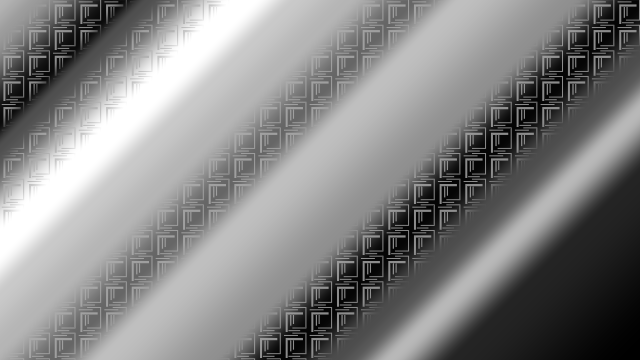
A Shadertoy shader for this background:

```glsl
// Brushed grey bands run along the diagonal, each a chain of soft tone ramps.
// Four of the bands carry a square grid of nested line brackets, built from
// box coverage in a repeated cell and faded in and out along the diagonal.

// Moves a tone towards a target while d runs from start to end.
float ramp(float tone, float target, float start, float end, float d) {
    return mix(tone, target, smoothstep(start, end, d));
}

// Soft window: rises between a and b, falls between c and e.
float window(float a, float b, float c, float e, float d) {
    return smoothstep(a, b, d) * (1.0 - smoothstep(c, e, d));
}

// Share of a pixel of the given width covered by the box lo..hi.
float box(vec2 p, vec2 lo, vec2 hi, float pixel) {
    vec2 cover = min(p + 0.5 * pixel, hi) - max(p - 0.5 * pixel, lo);
    cover = clamp(cover / pixel, 0.0, 1.0);
    return cover.x * cover.y;
}

// Tone of the bands, from the upper left corner to the lower right.
float bandTone(float d) {
    float tone = ramp(0.71, 0.60, 0.0, 0.12, d);
    tone = ramp(tone, 0.04, 0.10, 0.33, d);
    tone = ramp(tone, 0.31, 0.34, 0.41, d);
    tone = ramp(tone, 0.36, 0.41, 0.47, d);
    tone = ramp(tone, 1.00, 0.45, 0.64, d);
    tone = ramp(tone, 0.79, 0.71, 0.82, d);
    tone = ramp(tone, 0.71, 0.81, 0.97, d);
    tone = ramp(tone, 0.40, 0.97, 1.14, d);
    tone = ramp(tone, 0.75, 1.15, 1.28, d);
    tone = ramp(tone, 0.56, 1.28, 1.61, d);
    tone = ramp(tone, 0.02, 1.59, 1.76, d);
    tone = ramp(tone, 0.30, 1.79, 1.93, d);
    tone = ramp(tone, 0.36, 1.93, 2.00, d);
    tone = ramp(tone, 0.72, 1.98, 2.08, d);
    tone = ramp(tone, 0.14, 2.09, 2.26, d);
    return ramp(tone, 0.0, 2.26, 2.75, d);
}

// Nested brackets in a repeated cell of 46 by 46 units, y pointing down.
float brackets(vec2 p, float pixel) {
    vec2 margin = vec2(4.0, 10.0);
    p = mod(p + margin, 46.0) - margin;
    // Heavy corner with two inner strokes
    float ink = box(p, vec2(0.0, 0.0), vec2(31.0, 4.0), pixel);
    ink = max(ink, box(p, vec2(0.0, 0.0), vec2(3.6, 36.0), pixel));
    ink = max(ink, box(p, vec2(8.0, 4.0), vec2(10.2, 24.0), pixel));
    ink = max(ink, box(p, vec2(13.0, 4.0), vec2(15.0, 21.0), pixel));
    // Thin frame on the right
    ink = max(ink, box(p, vec2(35.4, -9.5), vec2(37.2, 29.0), pixel));
    ink = max(ink, box(p, vec2(12.0, -9.5), vec2(37.2, -7.8), pixel));
    ink = max(ink, box(p, vec2(12.0, 27.3), vec2(37.2, 29.0), pixel));
    // Loose strokes below
    ink = max(ink, box(p, vec2(5.0, 32.0), vec2(26.0, 33.8), pixel));
    return max(ink, box(p, vec2(-3.0, -5.4), vec2(22.0, -3.6), pixel));
}

void mainImage(out vec4 fragColor, in vec2 fragCoord) {
    // Canvas heights, measured from the upper left corner
    vec2 uv = vec2(fragCoord.x, iResolution.y - fragCoord.y) / iResolution.y;
    float d = uv.x + uv.y;
    float tone = bandTone(d);

    // Bracket grid, shown in four of the bands
    float scale = 46.0 * 14.03;
    float ink = brackets((uv - vec2(0.0095, 0.0835)) * scale, scale / iResolution.y);
    float shown = window(0.10, 0.18, 0.32, 0.39, d)
                + window(0.43, 0.49, 0.58, 0.65, d)
                + window(0.97, 1.04, 1.18, 1.26, d)
                + window(1.59, 1.67, 1.84, 1.93, d);
    tone = mix(tone, mix(0.60, 0.72, tone), 0.9 * ink * shown);

    fragColor = vec4(vec3(tone), 1.0);
}
```
